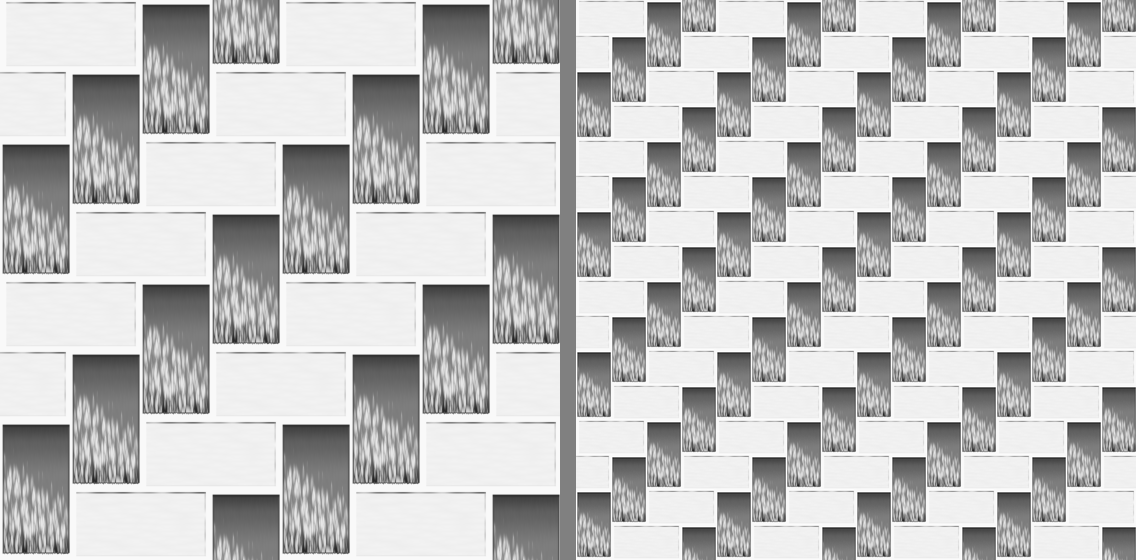
Left, the tile; right, the same tile 2 across and 2 down.
Write a Shadertoy shader that draws this pattern.

```glsl
// Herringbone of pale horizontal planks and dark upright planks with worn streaks.
// Cells on a diagonal of period four pair into planks; stretched cellular noise
// in plank-local coordinates draws the grain, so the canvas tiles exactly.

#define GRID 8.0            // cells per side, a multiple of four
#define JOINT 0.975         // grey of the gaps
#define PALE 0.942          // grey of the horizontal planks
#define DARK_LO vec2(0.038, 0.066)
#define DARK_HI vec2(0.994, 1.908)
#define PALE_LO vec2(0.09, 0.030)
#define PALE_HI vec2(1.94, 0.945)
#define SOFT 0.012          // edge softness in cells
#define FIBRES vec2(16.0, 5.0)
#define WEAR 0.38           // brightness of the worn streaks

vec2 hash2(vec2 p) {
    return fract(sin(vec2(dot(p, vec2(127.1, 311.7)), dot(p, vec2(269.5, 183.3)))) * 43758.5);
}

// Cellular noise: distance to the nearest jittered point
float cellular(vec2 p) {
    vec2 base = floor(p), f = p - base;
    float nearest = 2.0;
    for (int y = -1; y <= 1; y++)
        for (int x = -1; x <= 1; x++) {
            vec2 o = vec2(x, y);
            vec2 d = o + hash2(base + o) - f;
            nearest = min(nearest, dot(d, d));
        }
    return sqrt(nearest);
}

// Soft coverage of an axis-aligned box
float boxMask(vec2 p, vec2 lo, vec2 hi, float soft) {
    vec2 m = smoothstep(lo - soft, lo + soft, p) * (1.0 - smoothstep(hi - soft, hi + soft, p));
    return m.x * m.y;
}

// Upright plank: dark gradient, diagonal worn front, frayed foot
float darkPlank(vec2 p, float soft) {
    vec2 uv = (p - DARK_LO) / (DARK_HI - DARK_LO);
    vec2 g = vec2(uv.x - 0.04 * uv.y, uv.y);
    float fibre = 1.0 - cellular(g * FIBRES);
    float fine = 1.0 - cellular(g * FIBRES * 1.9 + 7.0);
    float grain = smoothstep(0.25, 0.85, mix(fibre, fine, 0.45));

    float tone = mix(0.25, 0.37, smoothstep(0.0, 0.15, uv.y));
    tone += 0.12 * smoothstep(0.1, 0.42, uv.y) + 0.012 * (fine - 0.5);

    float front = uv.y - 0.22 - 0.38 * uv.x + 0.3 * (fibre - 0.55);
    tone += smoothstep(0.0, 0.25, front) * (0.03 + WEAR * grain);

    float foot = smoothstep(0.68 + 0.15 * uv.x, 1.0, uv.y);
    tone -= 0.32 * foot * (1.2 - grain);

    // Thin dark rim on the top and sides, broken along the foot
    float side = min(p.x - DARK_LO.x, DARK_HI.x - p.x);
    float rim = 1.0 - smoothstep(0.012, 0.035, side);
    tone = mix(tone, 0.29, 0.7 * rim);
    tone = mix(tone, 0.19, 1.0 - smoothstep(0.015, 0.05, p.y - DARK_LO.y));
    tone = mix(tone, 0.33, 0.6 * smoothstep(0.03, 0.01, DARK_HI.y - p.y));

    vec2 frayed = p + vec2(0.0, 0.025 * (0.5 - fine) * foot);
    return mix(JOINT, tone, boxMask(frayed, DARK_LO, DARK_HI, soft));
}

// Horizontal plank: faint grain, uneven dark top line, faint right edge
float palePlank(vec2 p, float soft) {
    float grain = cellular(p * vec2(3.0, 15.0));
    float tone = PALE + 0.018 * (0.45 - grain);
    tone = mix(JOINT, tone, boxMask(p, PALE_LO, PALE_HI, soft));

    float uneven = 0.55 + 0.22 * sin(p.x * 5.3 - 1.8) + 0.16 * sin(p.x * 17.0 + 1.0);
    float top = boxMask(p, PALE_LO, vec2(PALE_HI.x, PALE_LO.y + 0.02), soft);
    tone = mix(tone, 0.28, top * clamp(uneven, 0.15, 0.9));

    float broken = 0.5 + 0.3 * sin(p.y * 13.0) + 0.2 * sin(p.y * 31.0);
    float right = boxMask(p, vec2(PALE_HI.x - 0.018, PALE_LO.y), PALE_HI, soft);
    tone = mix(tone, 0.6, 0.55 * right * broken);

    float bottom = boxMask(p, vec2(PALE_LO.x, PALE_HI.y - 0.015), PALE_HI, soft);
    return mix(tone, 0.85, 0.35 * bottom);
}

void mainImage(out vec4 fragColor, in vec2 fragCoord) {
    // Cell coordinates, counted downward from the top
    vec2 p = fragCoord / iResolution.xy * GRID;
    p.y = GRID - p.y;
    vec2 cell = floor(p), f = p - cell;
    float soft = max(SOFT, 0.7 * GRID / min(iResolution.x, iResolution.y));

    // Position in the four-step diagonal picks the plank and its half
    float phase = mod(cell.x + cell.y + 2.0, 4.0);
    float tone = phase < 1.5 ? darkPlank(f + vec2(0.0, phase), soft)
                             : palePlank(f + vec2(phase - 2.0, 0.0), soft);
    fragColor = vec4(vec3(tone), 1.0);
}
```
